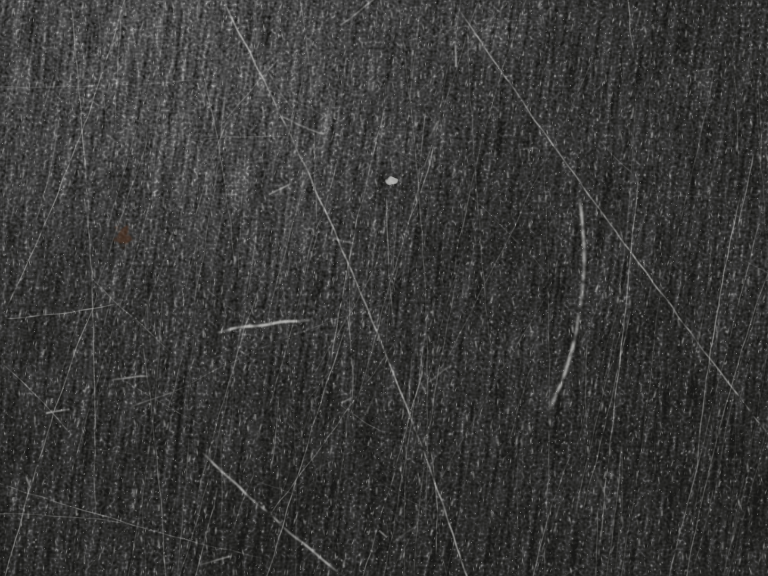
This texture is drawn by a Shadertoy shader. Its source:

```glsl
#define STEEP_COUNT 120
#define STRAY_COUNT 48
#define NICK_COUNT 34
#define HAIR_WIDTH 0.0013
#define NICK_WIDTH 0.0019
#define GRAIN_SCALE 185.0
#define GRAIN_AMOUNT 0.50
#define STREAK_AMOUNT 0.42
#define SPECK_STRENGTH 0.55
#define SHADE 0.157
#define SHEEN 0.115
#define SCRATCH_COLOR vec3(0.84, 0.84, 0.83)

vec3 hash3(vec2 p) {
    vec3 q = fract(p.xyx * vec3(0.1031, 0.1030, 0.0973));
    q += dot(q, q.yxz + 33.33);
    return fract((q.xxy + q.yzz) * q.zyx);
}

float cornerSlope(vec2 cell, vec2 offset) {
    return dot(hash3(cell).xy * 2.0 - 1.0, offset);
}

float gradientNoise(vec2 p) {
    vec2 i = floor(p), f = fract(p);
    vec2 u = f * f * f * (f * (f * 6.0 - 15.0) + 10.0);
    vec2 e = vec2(0.0, 1.0);
    float low = mix(cornerSlope(i, f), cornerSlope(i + e.yx, f - e.yx), u.x);
    float high = mix(cornerSlope(i + e, f - e), cornerSlope(i + e.yy, f - e.yy), u.x);
    return mix(low, high, u.y) * 1.5;
}

// Bent, worn stroke around a centre; returns its coverage
float scratch(vec2 p, vec2 center, float angle, float halfLength, float bend, float width, float seed) {
    vec2 dir = vec2(cos(angle), sin(angle));
    vec2 q = p - center;
    float along = dot(q, dir);
    float t = along / halfLength;
    float across = dot(q, vec2(-dir.y, dir.x)) + bend * (1.0 - t * t);
    if (abs(t) > 1.0 || abs(across) > 0.014) return 0.0;

    across += 0.0022 * gradientNoise(vec2(along * 24.0, seed + 0.4));
    float wear = 0.62 + 0.8 * gradientNoise(vec2(along * 75.0, seed + 0.3))
                      + 0.5 * gradientNoise(vec2(along * 9.0, seed + 0.6));
    float softWidth = max(width, 0.55 / iResolution.y);
    float profile = exp(-across * across / (softWidth * softWidth)) * width / softWidth;
    return profile * clamp(wear, 0.0, 1.0) * smoothstep(1.0, 0.8, abs(t));
}

// Scattered strokes sharing a direction and a range of lengths
float scratchFamily(vec2 p, int count, float seed, float angle, float spread, vec2 lengths, float width) {
    float aspect = iResolution.x / iResolution.y;
    float light = 0.0;
    for (int i = 0; i < count; i++) {
        vec3 a = hash3(vec2(float(i) + 3.0, seed));
        vec3 b = hash3(vec2(float(i) + 7.0, seed + 51.0));
        float halfLength = mix(lengths.x, lengths.y, b.x * b.x);
        float bend = (b.y - 0.5) * 0.14 * halfLength;
        float strength = mix(0.18, 1.0, b.z * b.z * b.z);
        light += strength * scratch(p, a.xy * vec2(aspect, 1.0), angle + (a.z - 0.5) * spread,
                                    halfLength, bend, width, seed + float(i));
    }
    return light;
}

// Dust dots and tiny upright ticks on jittered grids
float specks(vec2 p) {
    float light = 0.0;
    for (int i = 0; i < 4; i++) {
        float scale = 32.0 + 13.0 * float(i);
        vec2 g = p * scale + 17.0 * float(i);
        vec3 place = hash3(floor(g) + 5.0);
        vec3 kind = hash3(floor(g) + 91.0);
        vec2 d = (fract(g) - mix(vec2(0.3), vec2(0.7), place.xy)) / scale;
        d.x -= d.y * (kind.x - 0.4) * 0.5;
        float radius = mix(0.0008, 0.0021, kind.y * kind.y);
        float stretch = kind.z > 0.6 ? 3.0 : 1.1;
        d.y /= stretch;
        light += place.z * place.z * exp(-dot(d, d) / (radius * radius));
    }
    return light;
}

// Worn dark sheet, lighter towards the upper left
float sheetTone(vec2 p) {
    vec2 s = (p - vec2(0.27, 0.95)) * vec2(1.25, 1.3);
    float tone = SHADE + SHEEN * exp(-2.6 * dot(s, s)) + 0.025 * p.y;
    tone += 0.025 * gradientNoise(p * 3.0 + 8.0) + 0.018 * gradientNoise(p * 11.0);
    vec2 brushed = vec2(p.x - 0.13 * p.y, p.y);
    float grain = gradientNoise(p * GRAIN_SCALE) + 0.5 * gradientNoise(p * GRAIN_SCALE * 0.47 + 31.0);
    float streak = gradientNoise(brushed * vec2(150.0, 11.0)) + 0.6 * gradientNoise(brushed * vec2(70.0, 5.0) + 9.0);
    tone *= 1.0 + GRAIN_AMOUNT * grain + STREAK_AMOUNT * streak;
    float glint = max(grain + 0.5 * streak - 0.15, 0.0);
    return max(tone, 0.095) + 0.14 * glint * glint;
}

void mainImage(out vec4 fragColor, in vec2 fragCoord) {
    vec2 p = fragCoord / iResolution.y;
    float tone = sheetTone(p);
    vec3 color = tone * mix(vec3(1.0, 1.0, 0.95), vec3(1.0), smoothstep(0.12, 0.24, tone));

    // Faint rust stain
    float rust = length((p - vec2(0.215, 0.59)) * vec2(1.0, 0.8)) + 0.012 * gradientNoise(p * 90.0);
    color = mix(color, vec3(0.31, 0.19, 0.12), 0.6 * smoothstep(0.018, 0.005, rust));

    // Fine scratches
    float light = 0.50 * scratchFamily(p, STEEP_COUNT, 11.0, 1.45, 0.42, vec2(0.06, 0.5), HAIR_WIDTH);
    light += 0.50 * scratchFamily(p, STRAY_COUNT, 205.0, 0.3, 2.9, vec2(0.05, 0.42), HAIR_WIDTH);
    light += 0.75 * scratchFamily(p, NICK_COUNT, 417.0, 1.2, 3.1, vec2(0.01, 0.05), NICK_WIDTH);
    light += SPECK_STRENGTH * specks(p);

    // Long gouges, a bright arc and two plain strokes
    light += 0.75 * scratch(p, vec2(0.59, 0.50), -1.17, 0.64, -0.03, 0.0017, 601.0);
    light += 0.70 * scratch(p, vec2(1.07, 0.61), -0.94, 0.49, 0.008, 0.0016, 602.0);
    light += 1.10 * scratch(p, vec2(0.977, 0.47), 1.43, 0.195, 0.031, 0.0032, 603.0);
    light += 1.20 * scratch(p, vec2(0.46, 0.434), 0.13, 0.09, -0.003, 0.0025, 604.0);
    light += 0.90 * scratch(p, vec2(0.47, 0.11), -0.72, 0.165, 0.004, 0.0023, 605.0);

    // White chip
    vec2 chip = (p - vec2(0.68, 0.686)) * vec2(1.0, 1.5);
    light += 1.2 * smoothstep(0.012, 0.007, length(chip) + 0.003 * gradientNoise(p * 120.0));

    color = mix(color, SCRATCH_COLOR, 1.0 - exp(-1.1 * light));
    fragColor = vec4(color, 1.0);
}
```
